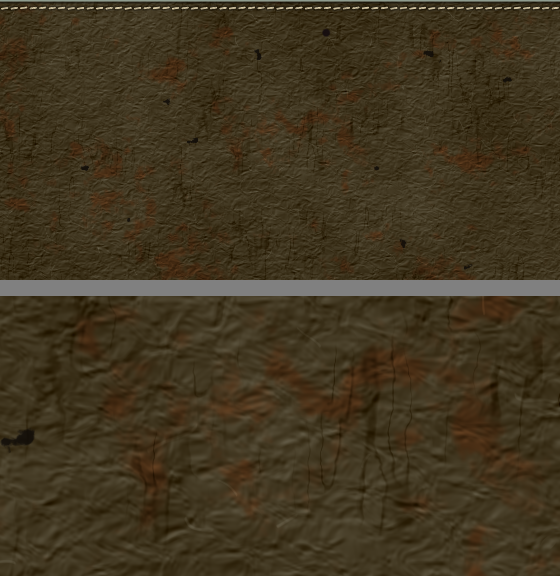
Top: the whole. Bottom: its middle third, enlarged.
This texture is drawn by a Shadertoy shader. Its source:

```glsl
// Worn brown leather with a stitched hem along the top edge.
// Embossed noise makes the grain; cracks, creases, rust and dark flecks
// are layered on it, then the thread and the pale rim are drawn.

#define GRAIN_SCALE 92.0
#define GRAIN_DEPTH 3.6
#define TONE_DEPTH 2.2
#define CRACK_DEPTH 1.5
#define CREASE_DEPTH 1.3
#define RUST_AMOUNT 0.6
#define FLECKS 11
#define STITCHES 59.0
#define SEAM_Y 0.971
#define RIM_Y 0.9945

const vec3 LEATHER = vec3(0.242, 0.202, 0.114);
const vec3 TONE_STEP = vec3(0.040, 0.043, 0.045);
const vec3 RUST = vec3(0.29, 0.145, 0.045);
const vec3 STAIN = vec3(0.06, 0.045, 0.03);
const vec3 HOLE = vec3(0.085, 0.05, 0.06);
const vec3 THREAD = vec3(0.76, 0.71, 0.58);
const vec3 RIM = vec3(0.56, 0.61, 0.56);

float hash(vec2 p) {
    return fract(sin(dot(p, vec2(127.1, 311.7))) * 43758.5453);
}

vec2 hash2(vec2 p) {
    return vec2(hash(p), hash(p + 19.7));
}

float noise(vec2 p) {
    vec2 i = floor(p), f = fract(p);
    f = f * f * (3.0 - 2.0 * f);
    return mix(mix(hash(i), hash(i + vec2(1, 0)), f.x),
               mix(hash(i + vec2(0, 1)), hash(i + vec2(1, 1)), f.x), f.y);
}

float fbm(vec2 p) {
    float sum = 0.0, amp = 0.5;
    for (int i = 0; i < 4; i++) {
        sum += amp * noise(p);
        p = mat2(1.6, 1.2, -1.2, 1.6) * p + 7.3;
        amp *= 0.5;
    }
    return sum / 0.9375;
}

// Height of the pebbled surface, slightly wider than tall
float grainHeight(vec2 p) {
    vec2 q = p * GRAIN_SCALE * vec2(0.8, 1.15);
    q += 1.6 * vec2(noise(q * 0.4), noise(q * 0.4 + 31.0));
    float ridge = 1.0 - abs(2.0 * noise(q * 0.6 + 5.0) - 1.0);
    return 0.7 * noise(q) + 0.4 * noise(q * 2.1 + 11.0) + 0.4 * ridge;
}

float segment(vec2 p, vec2 halfAxis) {
    float t = clamp(dot(p, halfAxis) / dot(halfAxis, halfAxis), -1.0, 1.0);
    return length(p - halfAxis * t);
}

// Short raised creases, at most one per cell
float creases(vec2 p) {
    vec2 q = p * 9.0 + 0.25 * vec2(noise(p * 28.0), noise(p * 28.0 + 9.0));
    vec2 cell = floor(q);
    float sum = 0.0;
    for (int j = -1; j <= 1; j++)
    for (int i = -1; i <= 1; i++) {
        vec2 id = cell + vec2(i, j);
        vec2 rnd = hash2(id + 3.1);
        float angle = 6.283 * hash(id + 8.4);
        vec2 axis = vec2(cos(angle), sin(angle)) * mix(0.07, 0.25, rnd.x);
        float d = segment(q - id - rnd, axis);
        sum += step(0.45, hash(id + 5.6)) * (1.0 - smoothstep(0.004, 0.026, d));
    }
    return min(sum, 1.0);
}

// Scattered ragged dark marks, each stretched along its own direction
float flecks(vec2 p) {
    float ragged = fbm(p * 70.0) - 0.5, cover = 0.0;
    for (int i = 0; i < FLECKS; i++) {
        vec2 id = vec2(float(i), 4.7);
        vec2 centre = hash2(id) * vec2(2.0, 0.92);
        float size = mix(0.003, 0.011, hash(id + 2.3));
        float angle = 3.1416 * hash(id + 6.1);
        float d = segment(p - centre, vec2(cos(angle), sin(angle)) * size);
        d += ragged * 0.024;
        cover = max(cover, 1.0 - smoothstep(size * 0.4, size * 0.4 + 0.006, d));
    }
    return cover;
}

void mainImage(out vec4 fragColor, in vec2 fragCoord) {
    vec2 p = fragCoord / iResolution.y;
    float px = 1.0 / iResolution.y;

    // Grain lit from the upper left, over broad changes of tone
    float relief = grainHeight(p) - grainHeight(p + vec2(-0.002, 0.0045));
    float tone = GRAIN_DEPTH * relief + TONE_DEPTH * (fbm(p * 4.0) - 0.5);
    tone += 1.5 * (fbm(p * 24.0 + 40.0) - 0.5) + 0.1;

    // Fine upright cracks and light creases
    float crack = 1.0 - abs(2.0 * noise(p * vec2(60.0, 11.0) + fbm(p * 30.0)) - 1.0);
    float worn = smoothstep(0.45, 0.7, fbm(p * vec2(14.0, 9.0) + 17.0));
    tone -= CRACK_DEPTH * worn * smoothstep(0.8, 1.0, crack);
    tone += CREASE_DEPTH * creases(p) * (0.4 + noise(p * 40.0));
    vec3 color = LEATHER + TONE_STEP * tone;

    // Rust in broken patches, keeping the grain visible
    float patches = 0.55 * fbm(p * vec2(5.0, 7.0) + 61.0) + 0.45 * fbm(p * 26.0 + 23.0);
    float rust = RUST_AMOUNT * smoothstep(0.56, 0.71, patches);
    color = mix(color, RUST * (1.0 + 0.18 * tone), rust);

    // Dark flecks and one punched hole
    color = mix(color, STAIN, 0.85 * flecks(p));
    float hole = length(p - vec2(1.165, 0.883)) - 0.0135;
    color = mix(color, HOLE, 0.95 * (1.0 - smoothstep(-px, px, hole)));

    // Hem: shaded groove, slightly tilted stitches, pale rim
    float pitch = 2.0 / STITCHES;
    float index = floor(p.x / pitch);
    vec2 q = vec2((fract(p.x / pitch) - 0.5) * pitch, p.y - SEAM_Y);
    q.y -= 0.002 * (hash(vec2(index, 2.0)) - 0.5);
    float stitch = segment(q, vec2(0.0095, 0.0014)) - 0.0033;
    color *= 1.0 - 0.4 * (1.0 - smoothstep(0.0, 0.009, stitch));
    color *= 1.0 - 0.45 * smoothstep(0.007, 0.001, abs(p.y - RIM_Y + 0.003));
    float twist = 0.85 + 0.3 * noise(vec2(q.x + q.y, index) * vec2(260.0, 1.0));
    color = mix(color, THREAD * twist, 1.0 - smoothstep(-0.5 * px, 0.5 * px, stitch));
    color = mix(color, RIM, smoothstep(-0.5 * px, 0.5 * px, p.y - RIM_Y));

    fragColor = vec4(clamp(color, 0.0, 1.0), 1.0);
}
```
